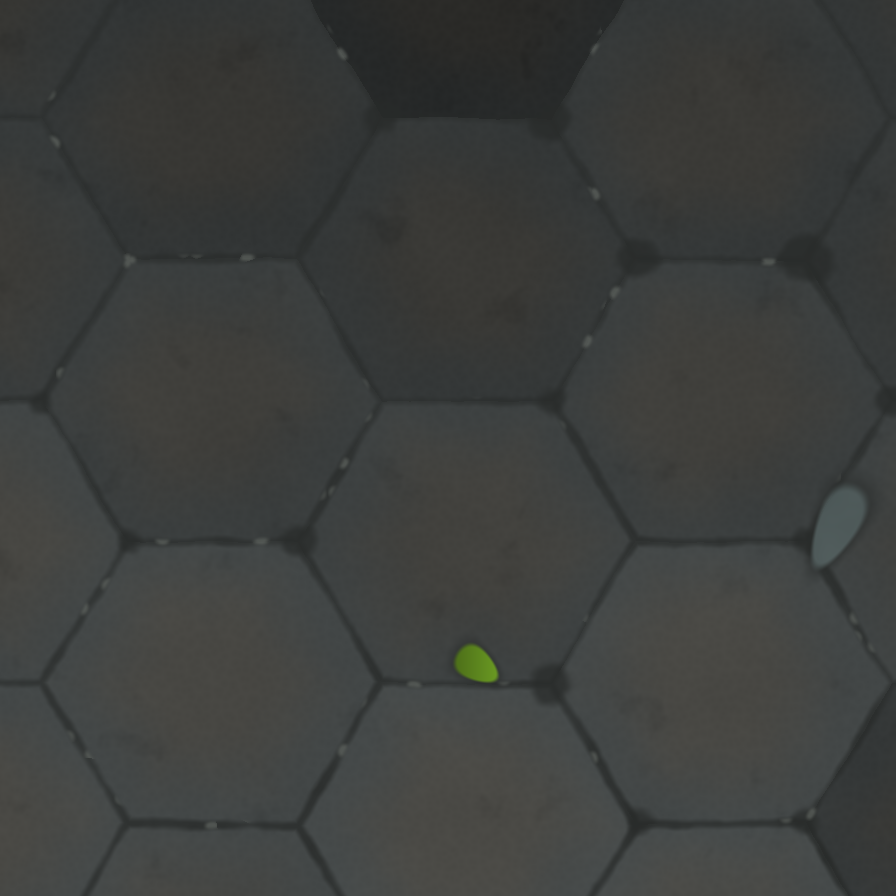
Write a Shadertoy shader that draws this texture.

```glsl
const float SQRT3 = 1.7320508;
const vec2 TILE_ORIGIN = vec2(0.521, 0.395);
const vec2 TILE_PITCH = vec2(0.284, 0.315);   // column step, row step

const vec3 WARM_STONE = vec3(1.02, 1.01, 0.95);
const vec3 COOL_STONE = vec3(0.95, 1.01, 1.01);
const vec3 JOINT_DARK = vec3(0.155, 0.165, 0.160);
const vec3 CHIP_PALE = vec3(0.40, 0.42, 0.40);
const vec3 LEAF_GREEN = vec3(0.40, 0.58, 0.13);
const vec3 PEBBLE_GREY = vec3(0.34, 0.39, 0.39);

float hash(vec2 p) {
    return fract(sin(dot(p, vec2(127.1, 311.7))) * 43758.547);
}

// Layered, rotated sines, roughly -1 to 1
float mottle(vec2 p) {
    float sum = 0.0, weight = 0.5;
    for (int i = 0; i < 5; i++) {
        sum += weight * sin(p.x + 1.3 * sin(p.y)) * cos(p.y + 0.7 * sin(p.x));
        p = mat2(1.5, 1.1, -1.1, 1.5) * p + 2.7;
        weight *= 0.62;
    }
    return sum;
}

// Cellular noise: distance to the nearest point, and that point's random value
vec2 cellular(vec2 p) {
    vec2 cell = floor(p), nearest = vec2(9.0, 0.0);
    for (int y = -1; y <= 1; y++)
    for (int x = -1; x <= 1; x++) {
        vec2 id = cell + vec2(x, y);
        vec2 point = id + vec2(hash(id), hash(id + 41.3));
        float d = distance(p, point);
        if (d < nearest.x) nearest = vec2(d, hash(id + 17.9));
    }
    return nearest;
}

// Flat-topped hexagons of unit height: local position, then tile centre
vec4 hexTile(vec2 p) {
    vec2 period = vec2(SQRT3, 1.0);
    vec2 a = round(p / period) * period;
    vec2 b = (round(p / period - 0.5) + 0.5) * period;
    return distance(p, a) < distance(p, b) ? vec4(p - a, a) : vec4(p - b, b);
}

float hexEdge(vec2 p) {
    p = abs(p);
    return 0.5 - max(p.y, dot(p, vec2(SQRT3, 1.0) * 0.5));
}

vec2 nearestCorner(vec2 p) {
    float sector = SQRT3 > 0.0 ? 1.0471976 : 1.0;
    float angle = round(atan(p.y, p.x) / sector) * sector;
    return vec2(cos(angle), sin(angle)) / SQRT3;
}

// Tapered oval, negative inside
float ovalDistance(vec2 p, vec2 centre, float angle, vec2 radius) {
    float c = cos(angle), s = sin(angle);
    p = mat2(c, -s, s, c) * (p - centre);
    p.y *= 1.0 + 0.35 * p.x / radius.x;
    return (length(p / radius) - 1.0) * min(radius.x, radius.y);
}

float cover(float d, float softness) {
    return 1.0 - smoothstep(-softness, softness, d);
}

// Stone brightness, constant over one tile
float tileTone(vec2 centre) {
    vec2 place = TILE_ORIGIN + centre * TILE_PITCH / vec2(SQRT3 * 0.5, 1.0);
    float tone = mix(0.282, 0.218, smoothstep(0.15, 0.85, place.y));
    tone += 0.018 * (hash(round(centre * 2.0)) - 0.5);
    tone -= 0.055 * cover(distance(place, vec2(0.52, 1.02)) - 0.1, 0.01);
    return tone - 0.055 * cover(distance(place, vec2(1.09, 0.08)) - 0.1, 0.01);
}

void mainImage(out vec4 fragColor, in vec2 fragCoord) {
    vec2 uv = fragCoord / iResolution.xy;
    float pixel = 1.0 / iResolution.y;

    // Slightly wavering hexagon grid
    vec2 p = (uv - TILE_ORIGIN) / TILE_PITCH * vec2(SQRT3 * 0.5, 1.0);
    p += 0.012 * vec2(mottle(p * 5.0), mottle(p * 5.0 + 8.0));
    vec4 tile = hexTile(p);
    float edge = hexEdge(tile.xy);

    // Stone: warm middle, cool rim, stains and fine grain
    float stain = mottle(p * 4.0 + tile.zw * 3.0);
    float tone = tileTone(tile.zw) + 0.010 * stain;
    tone -= 0.020 * smoothstep(0.35, 0.9, mottle(p * 7.0 + 4.0));
    tone += 0.012 * (cellular(uv * 110.0).x - 0.5);
    vec3 color = tone * mix(COOL_STONE, WARM_STONE, smoothstep(0.0, 0.35, edge + 0.08 * stain));

    // Joints of uneven width and depth, fainter toward the top
    float wear = 0.5 + 0.5 * mottle(p * 6.0 + 11.0);
    float depth = mix(0.95, 0.55, uv.y) * mix(0.45, 1.0, wear);
    float joint = cover(edge - mix(0.006, 0.021, wear), 0.011 + pixel);
    color = mix(color, JOINT_DARK, joint * depth);

    // Broken corners
    vec2 corner = nearestCorner(tile.xy);
    float cornerSeed = hash(round((tile.zw + corner) / vec2(0.5 / SQRT3, 0.5)));
    float pit = distance(tile.xy, corner) - 0.075 * cornerSeed + 0.035 * stain;
    color = mix(color, JOINT_DARK, 0.7 * step(0.5, cornerSeed) * cover(pit, 0.02));

    // Pale chips along the joints
    vec2 chip = cellular(p * 13.0);
    float chipMask = cover(chip.x - 0.28, 0.15) * cover(edge - 0.012, 0.010);
    color = mix(color, CHIP_PALE, 0.6 * step(0.8, chip.y) * chipMask);

    // Loose pebble and fallen leaf, each with a soft shadow
    float pebble = ovalDistance(uv, vec2(0.933, 0.411), 4.25, vec2(0.049, 0.022));
    color = mix(color, JOINT_DARK, 0.7 * cover(pebble - 0.004, 0.009));
    color = mix(color, PEBBLE_GREY + 0.03 * stain, 0.85 * cover(pebble, 0.002 + pixel));
    float leaf = ovalDistance(uv, vec2(0.533, 0.257), -0.6, vec2(0.026, 0.017));
    color = mix(color, JOINT_DARK, 0.6 * cover(leaf - 0.003, 0.006));
    color = mix(color, LEAF_GREEN * (0.9 + 6.0 * (uv.x - 0.533)), cover(leaf, 0.001 + pixel));

    fragColor = vec4(color, 1.0);
}
```
